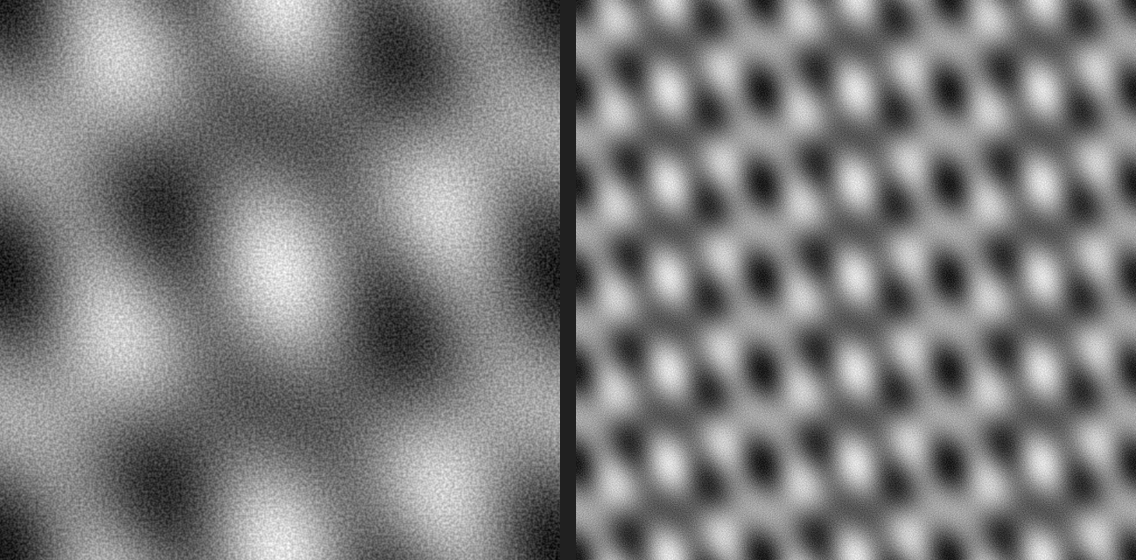
Left, the tile; right, the same tile 3 across and 3 down.
Give the GLSL for this texture, as a WebGL 2 fragment shader.

```glsl
#version 300 es
precision highp float;
// Soft grey light and dark blotches made of crossed plane waves, under fine grain.

#define MEAN_GREY 0.492
#define WAVE_AMPS vec3(0.165, 0.115, 0.110)
#define WAVE_CENTRE vec2(0.5, 0.015)
#define GRAIN_COARSE 160.0
#define GRAIN_FINE 250.0
#define GRAIN_AMP 0.135

const float TAU = 6.2831853;

uniform vec2 u_resolution;
out vec4 fragColor;

// Integer hash of a lattice cell to 0..1
float hash(vec2 cell, float seed) {
    uvec3 q = uvec3(cell, seed) * uvec3(1597u, 3812u + 1u, 2749u);
    uint h = (q.x ^ (q.y << 8) ^ q.z) * 747796u + q.y * 2891u + 277803u;
    h = (h ^ (h >> 15)) * 739981u;
    h = (h ^ (h >> 13)) * 915223u;
    h ^= h >> 16;
    return float(h & 65535u) / 65536.0;
}

// Slope of one lattice corner, wrapped to the period
float cornerSlope(vec2 cell, vec2 offset, float period, float seed) {
    float angle = TAU * hash(mod(cell, period), seed);
    return dot(vec2(cos(angle), sin(angle)), offset);
}

// Gradient noise that repeats after a whole number of cells
float gradientNoise(vec2 uv, float period, float seed) {
    vec2 p = uv * period;
    vec2 cell = floor(p);
    vec2 f = p - cell;
    vec2 w = f * f * f * (f * (f * 6.0 - 15.0) + 10.0);
    vec2 e = vec2(1.0, 0.0);
    float low = mix(cornerSlope(cell, f, period, seed),
                    cornerSlope(cell + e.xy, f - e.xy, period, seed), w.x);
    float high = mix(cornerSlope(cell + e.yx, f - e.yx, period, seed),
                     cornerSlope(cell + e.xx, f - e.xx, period, seed), w.x);
    return mix(low, high, w.y);
}

// Three plane waves with whole wave numbers
float blotches(vec2 uv) {
    vec2 p = uv - WAVE_CENTRE;
    vec3 phase = vec3(p.x - 2.0 * p.y, 3.0 * p.x, 3.0 * p.x + 2.0 * p.y);
    return dot(WAVE_AMPS, cos(TAU * phase));
}

void main() {
    vec2 uv = gl_FragCoord.xy / u_resolution;
    float grain = gradientNoise(uv, GRAIN_COARSE, 1.0)
                + gradientNoise(uv, GRAIN_FINE, 2.0);
    float grey = MEAN_GREY + blotches(uv) + GRAIN_AMP * grain;
    fragColor = vec4(vec3(clamp(grey, 0.0, 1.0)), 1.0);
}
```
